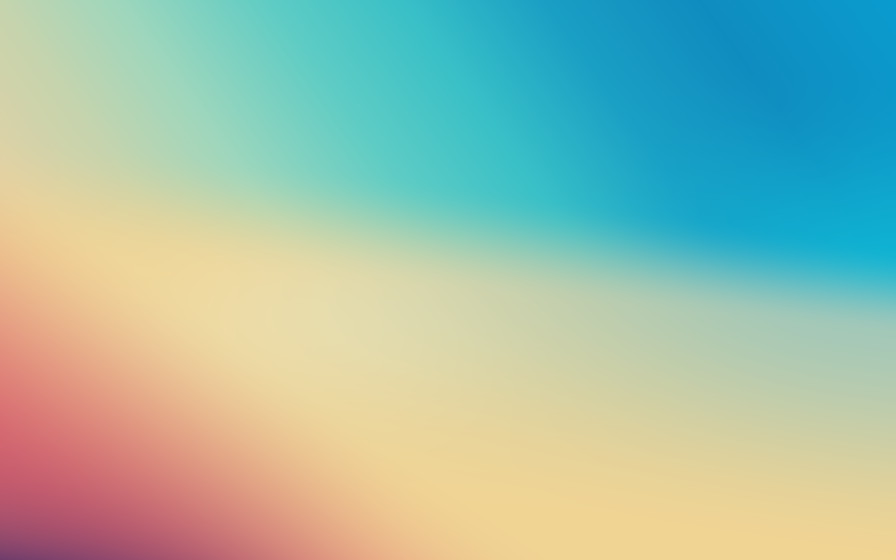
This background is drawn by a WebGL 1 fragment shader. Its source:

```glsl
precision highp float;
// Soft blurred gradient: a slanted blue-to-mint sky above pale sand.
// A colour ramp paints the sky, a tilted horizon blends it into the ground,
// and a coral and plum glow rises from the lower left corner.

uniform vec2 u_resolution;

// Sky, from the left to the right
const vec3 SKY_SAND  = vec3(0.88, 0.82, 0.65);
const vec3 SKY_SAGE  = vec3(0.77, 0.83, 0.68);
const vec3 SKY_MINT  = vec3(0.62, 0.84, 0.74);
const vec3 SKY_AQUA  = vec3(0.37, 0.80, 0.77);
const vec3 SKY_TEAL  = vec3(0.22, 0.75, 0.78);
const vec3 SKY_BLUE  = vec3(0.10, 0.62, 0.77);
const vec3 SKY_DEEP  = vec3(0.06, 0.55, 0.75);
const vec3 SKY_AZURE = vec3(0.04, 0.61, 0.81);
const vec3 SKY_GLOW  = vec3(0.06, 0.71, 0.83);
const float SKY_SLANT = 0.45;

// Ground and corner
const vec3 SAND  = vec3(0.94, 0.83, 0.58);
const vec3 CREAM = vec3(0.93, 0.88, 0.69);
const vec3 HAZE  = vec3(0.62, 0.78, 0.73);
const vec3 CORAL = vec3(0.87, 0.39, 0.43);
const vec3 PLUM  = vec3(0.38, 0.22, 0.42);
const vec2 CREAM_CENTER = vec2(0.40, 0.43);
const vec2 CREAM_RADIUS = vec2(0.24, 0.17);
const vec2 CORNER_REACH = vec2(0.40, 0.46);
const float PLUM_HEIGHT = 0.10;

float linearStep(float a, float b, float x) {
    return clamp((x - a) / (b - a), 0.0, 1.0);
}

float horizonHeight(float x) {
    return 0.645 - 0.11 * x - 0.055 * x * x;
}

vec3 skyColor(vec2 uv) {
    float s = uv.x - SKY_SLANT * (1.0 - uv.y);
    vec3 color = mix(SKY_SAND, SKY_SAGE, linearStep(-0.14, 0.0, s));
    color = mix(color, SKY_MINT, linearStep(0.0, 0.13, s));
    color = mix(color, SKY_AQUA, linearStep(0.13, 0.30, s));
    color = mix(color, SKY_TEAL, linearStep(0.30, 0.45, s));
    color = mix(color, SKY_BLUE, linearStep(0.45, 0.61, s));
    color = mix(color, SKY_DEEP, linearStep(0.61, 0.78, s));
    color = mix(color, SKY_AZURE, linearStep(0.78, 1.0, s));

    // Brighter cyan low on the right
    float low = 1.0 - smoothstep(0.48, 0.88, uv.y);
    return mix(color, SKY_GLOW, low * smoothstep(0.60, 1.0, uv.x));
}

vec3 groundColor(vec2 uv, float depth) {
    vec2 q = (uv - CREAM_CENTER) / CREAM_RADIUS;
    vec3 color = mix(SAND, CREAM, 0.85 * exp(-dot(q, q)));
    float haze = smoothstep(0.20, 0.95, uv.x) * (1.0 - smoothstep(0.0, 0.50, depth));
    return mix(color, HAZE, haze);
}

vec3 addCornerGlow(vec3 color, vec2 uv) {
    float reach = dot(uv, 1.0 / CORNER_REACH);
    color = mix(color, CORAL, 1.0 - smoothstep(0.25, 1.55, reach));
    float plum = exp(-uv.y / PLUM_HEIGHT) * (1.0 - smoothstep(-0.12, 0.46, uv.x));
    return mix(color, PLUM, plum);
}

void main() {
    vec2 uv = gl_FragCoord.xy / u_resolution;
    float altitude = uv.y - horizonHeight(uv.x);
    float blur = mix(0.12, 0.08, uv.x);

    vec3 ground = groundColor(uv, -altitude);
    vec3 color = mix(ground, skyColor(uv), smoothstep(-blur, blur, altitude));
    gl_FragColor = vec4(addCornerGlow(color, uv), 1.0);
}
```
